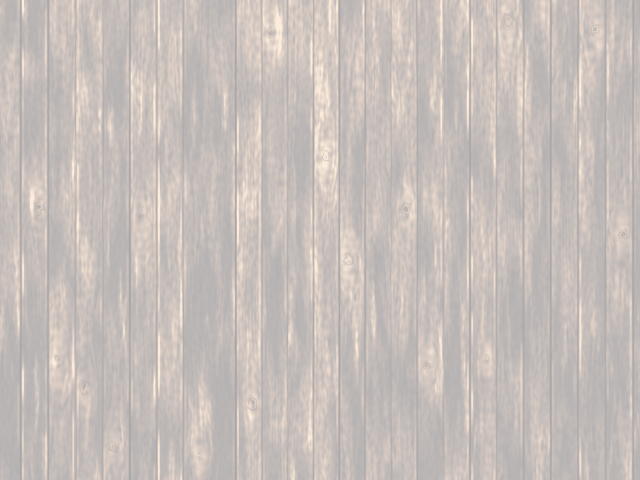
This texture is drawn by a Shadertoy shader. Its source:

```glsl
const float BOARDS = 24.0;
const float WIDE_BOARD = 6.0;
const float TAU = 6.28319;

const vec3 GREY  = vec3(0.724, 0.708, 0.706);
const vec3 PEACH = vec3(0.860, 0.803, 0.768);
const vec3 CREAM = vec3(0.985, 0.925, 0.860);
const vec3 SEAM  = vec3(0.640, 0.630, 0.635);

vec2 hash2(vec2 p) {
    vec3 q = fract(p.xyx * vec3(0.1031, 0.1030, 0.0973));
    q += dot(q, q.yzx + 33.33);
    return fract((q.xx + q.yz) * q.zy);
}

float cornerSlope(vec2 cell, vec2 offset) {
    float angle = TAU * hash2(cell).x;
    return dot(vec2(cos(angle), sin(angle)), offset);
}

float gradientNoise(vec2 p) {
    vec2 i = floor(p), f = fract(p);
    vec2 k = f * f * f * (f * (f * 6.0 - 15.0) + 10.0);
    vec2 e = vec2(1.0, 0.0);
    float low = mix(cornerSlope(i, f), cornerSlope(i + e, f - e), k.x);
    float high = mix(cornerSlope(i + e.yx, f - e.yx), cornerSlope(i + e.xx, f - e.xx), k.x);
    return mix(low, high, k.y);
}

float fbm(vec2 p) {
    float sum = 0.0, gain = 1.0;
    for (int i = 0; i < 3; i++) {
        sum += gain * gradientNoise(p);
        p = p * 2.03 + 7.1;
        gain *= 0.5;
    }
    return sum;
}

// Soft-edged line of the given half width at distance d
float line(float d, float halfWidth, float blur) {
    return 1.0 - smoothstep(halfWidth - blur, halfWidth + blur, abs(d));
}

// Board across position: x = index, y = offset from left edge, z = width
vec3 boardAt(float x) {
    float u = (x - 0.0052 * sin(TAU * x)) * BOARDS - 0.75;
    float id = floor(u);
    if (id == WIDE_BOARD + 1.0) id = WIDE_BOARD;
    return vec3(id, u - id, id == WIDE_BOARD ? 2.0 : 1.0);
}

// Fine fibres, growth figure and speckle
float woodGrain(float across, float along, vec2 seed) {
    float fibre = fbm(vec2(across * 5.0, along * 14.0) + seed);
    float figure = gradientNoise(vec2(across * 1.3, along * 3.5) + seed.yx);
    float rings = sin(26.0 * figure + across * 21.0);
    float speckle = gradientNoise(vec2(across * 8.5, along * 85.0) + seed);
    return 0.6 * fibre + 0.14 * rings + 0.75 * speckle;
}

// Pale worn edge, broken up along its length
float wornEdge(float d, float along, float key, float blur) {
    float strength = hash2(vec2(key, 71.0)).x;
    float breaks = 0.5 + fbm(vec2(key * 5.7, along * 11.0));
    float profile = line(d - 0.085, 0.035, blur) + 0.35 * exp(-8.0 * d);
    return strength * smoothstep(0.2, 0.9, breaks) * profile;
}

vec3 woodColor(float wear) {
    vec3 tint = mix(GREY, PEACH, clamp(wear * 2.0, -0.2, 1.0));
    return mix(tint, CREAM, clamp(wear * 2.0 - 1.0, 0.0, 1.0));
}

void mainImage(out vec4 fragColor, in vec2 fragCoord) {
    vec2 p = fragCoord / iResolution.x;
    float blur = 0.7 * BOARDS / iResolution.x;
    vec3 board = boardAt(p.x);
    float id = board.x, left = board.y, right = board.z - board.y;
    vec2 rnd = hash2(vec2(id, 13.0));
    vec2 spot = hash2(vec2(id, 47.0));
    vec2 seed = vec2(id * 17.3, id * 5.9) + 40.0;

    // Knot, with the grain bending around it
    float hasKnot = step(0.3, rnd.y);
    vec2 q = vec2(left - board.z * mix(0.3, 0.7, spot.x), (p.y - 0.75 * spot.y) * BOARDS);
    float size = mix(0.07, 0.15, hash2(vec2(id, 5.0)).y);
    float r = length(q * vec2(1.0, 0.65)) + 0.14 * gradientNoise(q * 5.0 + seed);
    float bend = hasKnot * exp(-dot(q * q, vec2(5.0, 0.7)));
    float across = left - q.x * 0.75 * bend;
    float halo = hasKnot * exp(-dot(q * q, vec2(9.0, 1.6)));
    float streak = hasKnot * exp(-dot(q * q, vec2(9.0, 0.08)));
    float ring = hasKnot * max(0.7 * line(r - size, 0.02, 0.04), line(r, 0.3 * size, 0.04));

    // Worn patches and streaks, heavier towards the top
    float patches = fbm(vec2(left * 1.1, p.y * 5.0) + seed);
    float scuffs = max(fbm(vec2(across * 2.6, p.y * 7.0) + seed.yx), 0.0);
    float wear = 0.12 + 0.26 * (rnd.x * rnd.x - 0.33) + 0.46 * patches;
    wear = max(wear + 0.22 * (p.y - 0.375), 0.0) + 1.1 * scuffs * scuffs;
    wear += 0.32 * halo + 0.12 * streak;
    wear += (0.11 + 0.95 * wear) * woodGrain(across, p.y, seed);

    // Bright edges beside the seams
    float edge = wornEdge(left, p.y, id, blur) + wornEdge(right, p.y, id + 0.5, blur);
    wear += 0.75 * edge;

    // Dark seams and knot rings
    float seamKey = left < right ? id : id + board.z;
    float seamDepth = mix(0.3, 0.8, hash2(vec2(seamKey, 29.0)).x);
    float seam = seamDepth * line(min(left, right), 0.033, blur);
    vec3 color = mix(woodColor(wear), SEAM, max(seam, 0.65 * ring));
    fragColor = vec4(color, 1.0);
}
```
